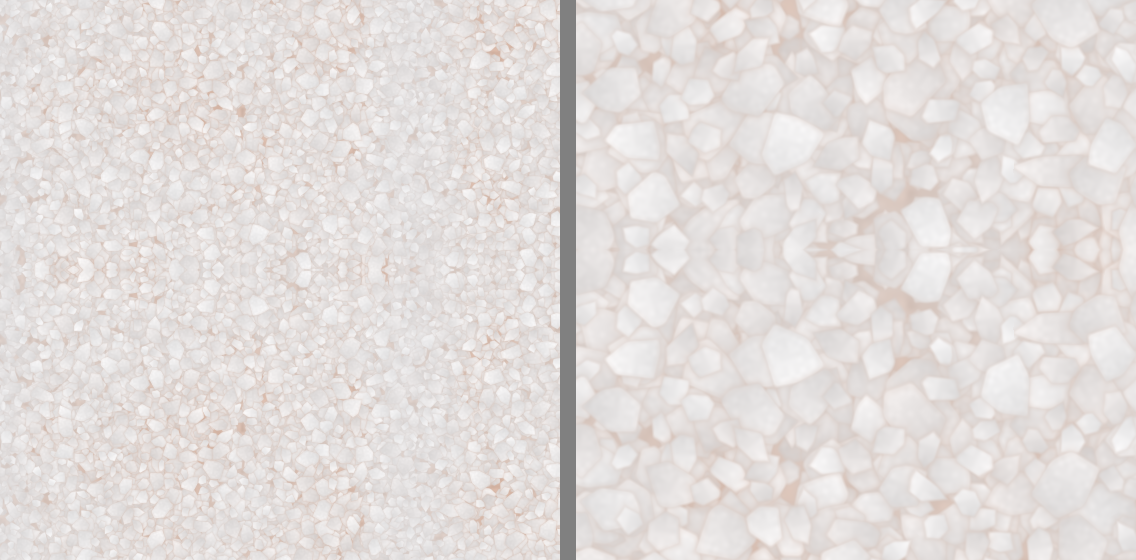
Left: the whole. Right: its middle third, enlarged.
Write a Shadertoy shader that draws this texture.

```glsl
// Pale crushed salt: layers of irregular polygon grains are painted from
// deep to near over a peach bed, each with a tight contact shadow.
// The heap is mirrored at a level seam, with cooler, finer upright bands.

#define CELL 0.0265     // grid pitch of the grains
#define LAYERS 6
#define SIDES 6
#define SEAM 0.518      // height of the mirror line
#define EDGE 0.0011     // softness of grain outlines
#define SHADOW 0.50     // strength of contact shadows
#define CRYSTAL vec3(0.926, 0.922, 0.924)
#define MILKY vec3(0.876, 0.857, 0.852)
#define COOL_GREY vec3(0.872, 0.870, 0.878)
#define BLUSH vec3(0.845, 0.793, 0.768)
#define PEACH vec3(0.825, 0.680, 0.605)

const float TAU = 6.2831853;

// Integer hash: three values in 0..1
vec3 hash3(ivec3 key) {
    uvec3 v = uvec3(key) * 1664525u + 1013904223u;
    v.x += v.y * v.z; v.y += v.z * v.x; v.z += v.x * v.y;
    v ^= v >> 16u;
    v.x += v.y * v.z; v.y += v.z * v.x; v.z += v.x * v.y;
    return vec3(v >> 8u) / 16777216.0;
}

float valueNoise(vec2 p, int seed) {
    ivec2 i = ivec2(floor(p));
    vec2 f = fract(p);
    f = f * f * (3.0 - 2.0 * f);
    float a = hash3(ivec3(i, seed)).x;
    float b = hash3(ivec3(i + ivec2(1, 0), seed)).x;
    float c = hash3(ivec3(i + ivec2(0, 1), seed)).x;
    float d = hash3(ivec3(i + ivec2(1, 1), seed)).x;
    return mix(mix(a, b, f.x), mix(c, d, f.x), f.y);
}

float smoothMax(float a, float b, float k) {
    float h = max(k - abs(a - b), 0.0) / k;
    return max(a, b) + 0.25 * h * h * k;
}

// Upright bands of cooler, finer grains
float coolBand(float x) {
    float side = x / 0.06;
    float inner = (x - 0.74) / 0.06;
    return exp(-side * side) + 0.8 * exp(-inner * inner);
}

// Patches of peach, strongest along the seam
float warmth(vec2 p) {
    float patches = 0.6 * valueNoise(p * 7.0, 101) + 0.4 * valueNoise(p * 19.0, 102);
    float spots = smoothstep(0.4, 0.8, valueNoise(vec2(p.x * 14.0, 0.5), 103));
    float seamGlow = spots * exp(-abs(p.y) / 0.035);
    float warm = 0.85 * smoothstep(0.35, 0.8, patches) + 0.9 * seamGlow;
    return clamp(warm - 0.6 * coolBand(p.x), 0.0, 1.0);
}

// Distance to a convex stone with jittered sides
float stone(vec2 p, float radius, ivec3 key) {
    float d = -radius;
    for (int k = 0; k < SIDES; k++) {
        vec3 h = hash3(key + ivec3(0, 0, 1000 + k * 37));
        float angle = (float(k) + 0.75 * h.x) * TAU / float(SIDES);
        float plane = dot(p, vec2(cos(angle), sin(angle))) - radius * (0.78 + 0.4 * h.y);
        d = smoothMax(d, plane, 0.15 * radius);
    }
    return d;
}

// Paint one layer of grains over the colour below
vec3 paintLayer(vec3 color, vec2 p, int layer, float warm, float cool, float blur) {
    float near = float(layer) / float(LAYERS - 1);
    vec2 g = p / CELL + vec2(0.37, 0.61) * float(layer);
    ivec2 home = ivec2(floor(g));
    for (int y = -1; y <= 1; y++)
    for (int x = -1; x <= 1; x++) {
        ivec2 id = home + ivec2(x, y);
        ivec3 key = ivec3(id, layer * 7 + 1);
        vec3 place = hash3(key);
        vec3 form = hash3(key + ivec3(0, 0, 300));
        vec3 look = hash3(key + ivec3(0, 0, 600));
        if (look.z > 0.9) continue;

        // Size, turn and stretch of the grain
        vec2 q = g - vec2(id) - 0.5 - 0.7 * (place.xy - 0.5);
        float radius = mix(0.25, 0.60, form.x * form.x) * (1.0 - 0.2 * cool);
        if (length(q) > 2.0 * radius + 0.15) continue;
        float turn = TAU * place.z;
        q = mat2(cos(turn), -sin(turn), sin(turn), cos(turn)) * q;
        float stretch = mix(1.0, 1.4, form.y);
        float d = stone(q * vec2(1.0 / stretch, sqrt(stretch)), radius, key);

        // Shadow cast on deeper grains, then the translucent body
        vec3 shade = mix(BLUSH, PEACH, 0.5 * warm);
        shade = mix(shade, COOL_GREY, 0.5 * min(cool, 1.0));
        color = mix(color, shade, SHADOW * exp(-max(d, 0.0) * 17.0));
        float bright = 0.3 + 0.5 * near + 0.9 * (look.x - 0.5);
        vec3 body = mix(MILKY, CRYSTAL, clamp(bright, 0.0, 1.15));
        body += 0.032 * (look.y - 0.5) + 0.030 * q.x / radius;
        body += 0.030 * (valueNoise(q * 8.0, layer + 50) - 0.5);
        float rim = smoothstep(-0.28 * radius, 0.0, d);
        body = mix(body, shade, rim * mix(0.36, 0.18, near));
        color = mix(color, body, 0.97 * (1.0 - smoothstep(-blur, blur, d * CELL)));
    }
    return color;
}

void mainImage(out vec4 fragColor, in vec2 fragCoord) {
    vec2 p = fragCoord / iResolution.xy;
    p.y = abs(p.y - SEAM);
    float warm = warmth(p);
    float cool = coolBand(p.x);
    float blur = max(EDGE, 0.6 / iResolution.y);

    // Mottled bed seen through the gaps, then grains from deep to near
    vec3 color = mix(BLUSH, PEACH, 0.15 + 0.85 * warm);
    color += 0.08 * (valueNoise(p * 150.0, 104) - 0.4);
    for (int layer = 0; layer < LAYERS; layer++)
        color = paintLayer(color, p, layer, warm, cool, blur);

    // Broad tint and veil of the cool bands
    color = mix(color, color * vec3(1.0, 0.988, 0.980), 0.6 * warm);
    color = mix(color, COOL_GREY, 0.22 * min(cool, 1.0));
    fragColor = vec4(color, 1.0);
}
```
